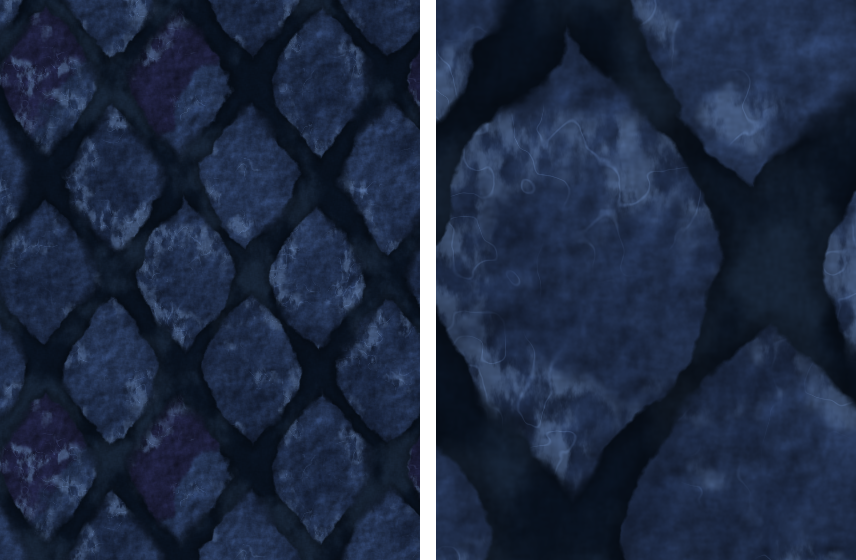
Left: the whole. Right: its middle third, enlarged.
Give the GLSL for this pattern, as a WebGL 1 fragment shader.

```glsl
precision highp float;
uniform vec2 u_resolution;

// Lengths are fractions of the canvas height
#define PERIOD vec2(0.2435, 0.345)
#define ORIGIN vec2(0.084, 0.510)
#define HALF_SIZE vec2(0.088, 0.134)
#define TIP_CURVE 1.65
#define RAGGED 0.030
#define GROOVE vec3(0.032, 0.068, 0.122)
#define SMOKE vec3(0.085, 0.135, 0.205)
#define SHADE vec3(0.085, 0.128, 0.220)
#define BLUE vec3(0.160, 0.228, 0.365)
#define PLUM vec3(0.105, 0.115, 0.225)
#define CHALK vec3(0.300, 0.390, 0.540)

float hash(vec2 p) {
  vec3 q = fract(vec3(p.xyx) * 0.1031);
  q += dot(q, q.yzx + 33.33);
  return fract((q.x + q.y) * q.z);
}

float noise(vec2 p) {
  vec2 i = floor(p), f = fract(p);
  f = f * f * (3.0 - 2.0 * f);
  return mix(mix(hash(i), hash(i + vec2(1.0, 0.0)), f.x),
             mix(hash(i + vec2(0.0, 1.0)), hash(i + 1.0), f.x), f.y);
}

float fbm(vec2 p) {
  float sum = 0.0, amp = 0.5;
  for (int i = 0; i < 5; i++) {
    sum += amp * noise(p);
    p = mat2(1.6, 1.2, -1.2, 1.6) * p + 7.3;
    amp *= 0.5;
  }
  return sum;
}

// Approximate distance to a scale with round flanks and pointed tips
float scaleDistance(vec2 p, vec2 size) {
  vec2 t = abs(p) / size;
  float f = t.x + pow(t.y, TIP_CURVE) - 1.0;
  vec2 slope = vec2(1.0, TIP_CURVE * pow(t.y, TIP_CURVE - 1.0)) / size;
  return f / length(slope);
}

// Mottled paint, with relief, scratches and chalky wear near the rim
vec3 scalePaint(vec2 local, vec2 seed, float d, float plum) {
  vec2 s = local + seed;
  float cloud = fbm(s * 14.0);
  float fine = fbm(s * vec2(75.0, 60.0));
  float tone = 0.48 + 1.3 * (cloud - 0.48) + 0.9 * (fine - 0.48);
  tone += 0.35 * (hash(seed) - 0.5);
  vec3 col = mix(SHADE, BLUE, clamp(tone, 0.0, 1.15));

  float facet = local.x * 0.8 - local.y * 0.6 + 0.12 * (cloud - 0.5);
  col = mix(col, PLUM * (0.8 + 0.4 * fine), plum * smoothstep(0.035, 0.015, facet));

  float relief = fbm(s * 50.0 + vec2(-0.25, 0.25)) - fbm(s * 50.0);
  col *= 1.0 + 0.9 * relief;

  float rim = smoothstep(-0.050, -0.006, d);
  float patchy = fbm(s * 19.0 + 31.0);
  float wear = smoothstep(0.53, 0.72, patchy + 0.10 * rim - 0.03);
  wear *= smoothstep(0.34, 0.62, fbm(s * vec2(95.0, 48.0) + 5.0));
  col = mix(col, CHALK, 0.75 * wear);

  float ridge = abs(noise(s * 65.0 + 3.0 * cloud) - 0.5);
  float scratch = smoothstep(0.05, 0.0, ridge) * smoothstep(0.46, 0.66, patchy);
  col += 0.07 * scratch * vec3(0.8, 1.0, 1.3);
  return col * mix(1.0, 0.84, smoothstep(-0.018, 0.0, d));
}

void main() {
  vec2 p = gl_FragCoord.xy / u_resolution.y;
  float pixel = 1.0 / u_resolution.y;

  // Dark grooves with smoky brushwork
  float haze = fbm(p * 11.0 + 40.0);
  float brush = fbm(p * vec2(55.0, 38.0));
  vec3 col = mix(GROOVE, SMOKE, smoothstep(0.43, 0.70, haze + 0.25 * (brush - 0.48)));
  col *= 0.85 + 0.3 * brush;

  // Two staggered lattices; the paint recurs every second row
  for (int k = 0; k < 2; k++) {
    float stagger = float(k);
    vec2 q = (p - ORIGIN) / PERIOD - 0.5 * stagger;
    vec2 id = floor(q + 0.5);
    float row = mod(id.y, 2.0);
    vec2 key = vec2(id.x + 11.0, row + 5.0 * stagger + 3.0);
    vec2 seed = 4.0 + 9.0 * vec2(hash(key), hash(key + 17.0));
    vec2 local = (q - id) * PERIOD;
    vec2 jitter = vec2(hash(key + 29.0), hash(key + 43.0)) - 0.5;

    vec2 s = local + seed;
    vec2 warp = vec2(fbm(s * 22.0), fbm(s * 22.0 + 60.0)) - 0.48;
    vec2 shape = local - 0.014 * jitter + RAGGED * warp;
    float d = scaleDistance(shape, HALF_SIZE * (1.0 + 0.08 * jitter.yx));
    d += 0.006 * (fbm(s * 90.0) - 0.48);

    float soft = pixel + 0.014 * smoothstep(0.45, 0.70, fbm(s * 13.0 + 80.0));
    float cover = smoothstep(soft, -soft - 0.002, d);
    float plum = (1.0 - stagger) * row * step(mod(id.x, 3.0), 1.5);
    col *= 1.0 - 0.25 * smoothstep(0.016, 0.0, d);
    col = mix(col, scalePaint(local, seed, d, plum), cover);
  }

  // Woven cloth grain
  float grain = noise(p * vec2(420.0, 230.0)) + noise(p * vec2(210.0, 450.0)) - 1.0;
  col *= 1.0 + 0.10 * grain;
  gl_FragColor = vec4(clamp(col, 0.0, 1.0), 1.0);
}
```
